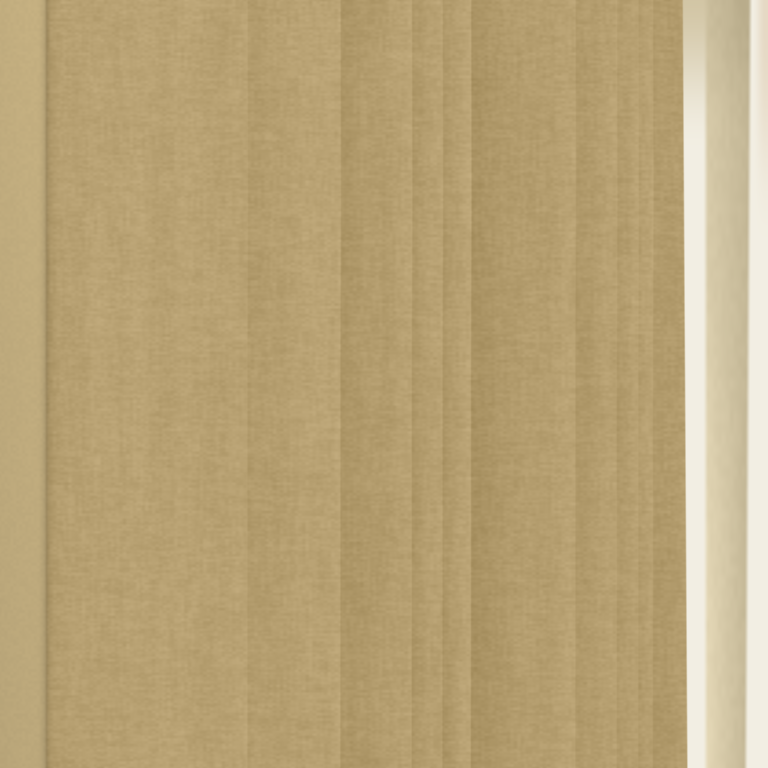
Give the GLSL for this texture, as a Shadertoy shader.

```glsl
const vec3 LINEN_SHADE = vec3(0.61, 0.52, 0.33);
const vec3 LINEN_LIGHT = vec3(0.79, 0.70, 0.52);
const vec3 WALL = vec3(0.75, 0.67, 0.49);
const vec3 DAYLIGHT = vec3(0.95, 0.935, 0.89);
const vec3 SHEER = vec3(0.80, 0.75, 0.62);

// Each fold: edge position, shadow depth, shadow width
const int FOLD_COUNT = 9;
const vec3 FOLDS[FOLD_COUNT] = vec3[](
    vec3(0.322, 0.13, 0.050), vec3(0.443, 0.25, 0.055),
    vec3(0.536, 0.25, 0.018), vec3(0.576, 0.22, 0.016),
    vec3(0.613, 0.32, 0.055), vec3(0.749, 0.17, 0.035),
    vec3(0.803, 0.15, 0.014), vec3(0.831, 0.13, 0.010),
    vec3(0.850, 0.16, 0.025));

float hash(vec2 cell) {
    uvec2 q = uvec2(ivec2(cell)) * uvec2(1597334673u, 3812015801u);
    uint n = (q.x ^ q.y) * 1597334673u;
    n = (n ^ (n >> 15)) * 2246822519u;
    return float((n ^ (n >> 13)) >> 8) / 16777216.0;
}

float noise(vec2 p) {
    vec2 cell = floor(p);
    vec2 f = fract(p);
    f = f * f * (3.0 - 2.0 * f);
    float low = mix(hash(cell), hash(cell + vec2(1, 0)), f.x);
    float high = mix(hash(cell + vec2(0, 1)), hash(cell + vec2(1, 1)), f.x);
    return mix(low, high, f.y);
}

float edge(float x, float position, float softness) {
    return smoothstep(position - softness, position + softness, x);
}

// Crossed threads, flecks and broad uneven dye
float weave(vec2 p) {
    float weft = noise(p * vec2(55.0, 270.0)) - 0.5;
    float warp = noise(p * vec2(240.0, 38.0) + 31.0) - 0.5;
    float fleck = noise(p * vec2(210.0, 300.0) + 73.0) - 0.5;
    float mottle = noise(p * vec2(24.0, 16.0) + 11.0) - 0.5;
    return 0.14 * weft + 0.11 * warp + 0.17 * fleck + 0.06 * mottle;
}

// Bright lip before each edge, shadow fading after it
float pleats(float x, float softness) {
    float shade = 0.0;
    for (int i = 0; i < FOLD_COUNT; i++) {
        vec3 fold = FOLDS[i];
        float d = x - fold.x;
        float after = edge(d, 0.0, softness);
        float shadow = exp(-max(d, 0.0) / fold.z);
        float lip = 0.38 * exp(min(d, 0.0) / 0.014);
        shade += fold.y * mix(lip, -shadow, after);
    }
    return shade;
}

vec3 curtain(vec2 uv, float softness) {
    float sway = 0.0025 * (noise(vec2(2.0, uv.y * 4.0)) - 0.5);
    float light = 0.61 + pleats(uv.x + sway, softness);
    light += 0.10 * (noise(vec2(uv.x * 38.0, uv.y * 1.5)) - 0.5);
    light += 0.05 * (noise(vec2(uv.x * 120.0, uv.y * 2.0)) - 0.5);
    light -= 0.30 * exp(-max(uv.x - 0.059, 0.0) / 0.014);
    light -= 0.07 * edge(uv.x, 0.87, 0.025);
    light += 0.04 * (uv.y - 0.5);
    return mix(LINEN_SHADE, LINEN_LIGHT, light + weave(uv));
}

vec3 wall(vec2 uv) {
    float shade = 0.96 + 0.05 * uv.y + 0.02 * edge(uv.x, 0.02, 0.03);
    shade -= 0.10 * edge(uv.x, 0.058, 0.010);
    shade += 0.025 * (noise(uv * 260.0) - 0.5);
    return WALL * shade;
}

// Bright gap, translucent strip and window at the far right
vec3 windowSide(vec2 uv, float softness) {
    float topFade = edge(uv.y, 0.91, 0.11);
    vec3 gap = mix(DAYLIGHT, vec3(0.82, 0.77, 0.64), topFade);
    float across = clamp((uv.x - 0.918) / 0.054, 0.0, 1.0);
    vec3 sheer = mix(SHEER + 0.045, SHEER - 0.03, across);
    sheer += 0.05 * edge(0.5 - uv.y, 0.0, 0.3) * (1.0 - across);
    sheer -= 0.05 * topFade;
    sheer += 0.02 * (noise(uv * vec2(190.0, 70.0)) - 0.5);
    vec3 color = mix(gap, sheer, edge(uv.x, 0.919, 0.004));
    float paneEdge = 0.971 + 0.006 * uv.y;
    vec3 pane = mix(DAYLIGHT, vec3(0.90, 0.85, 0.77),
        edge(uv.y, 0.82, 0.15) * edge(uv.x, 0.988, 0.009));
    return mix(color, pane, edge(uv.x, paneEdge, 0.002 + softness));
}

void mainImage(out vec4 fragColor, in vec2 fragCoord) {
    vec2 uv = fragCoord / iResolution.xy;
    float softness = max(0.0015, 0.75 / iResolution.x);
    float curtainEnd = 0.895 - 0.006 * uv.y;

    vec3 color = mix(wall(uv), curtain(uv, softness), edge(uv.x, 0.060, 0.003));
    color *= 1.0 - 0.10 * exp(-abs(uv.x - 0.061) / 0.003);
    color = mix(color, windowSide(uv, softness), edge(uv.x, curtainEnd, softness));
    fragColor = vec4(clamp(color, 0.0, 1.0), 1.0);
}
```
